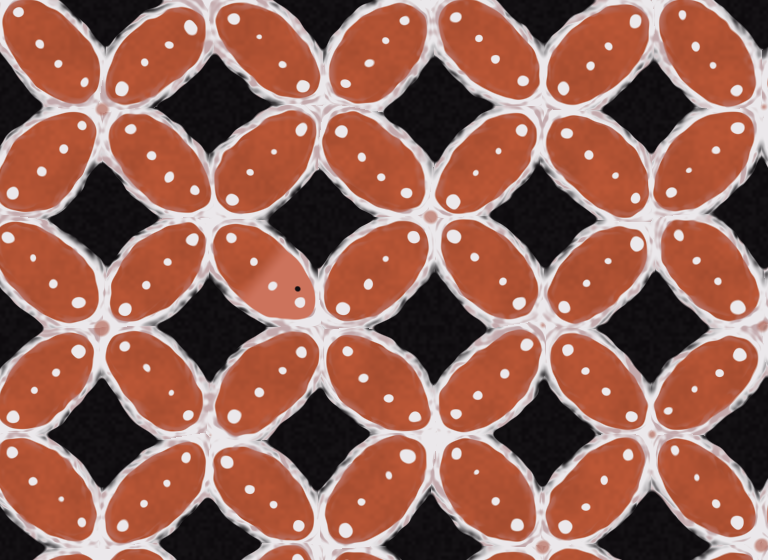
A Shadertoy shader for this pattern:

```glsl
// Hand-painted lattice of dotted red petals with white rims around black diamonds.

// Layout, in units of canvas height, measured from the top left
const float CELL = 0.1961;
const vec2 FIRST_NODE = vec2(0.183, 0.192);

// Shapes, in units of one cell
const vec2 PETAL_RADII = vec2(0.562, 0.315);
const vec2 RIM_RADII = vec2(0.745, 0.392);
const float RIM_BLEND = 0.07;
const float DOT_SPACING = 0.285;
const float DOT_SMALL = 0.034;
const float DOT_LARGE = 0.052;

// Hand-made irregularity
const float CENTER_JITTER = 0.05;
const float TILT_JITTER = 0.14;
const float SIZE_JITTER = 0.10;
const float WOBBLE = 0.06;
const vec2 FADED_CELL = vec2(1.0, 1.0);

// Paint
const vec3 BLACK = vec3(0.065, 0.055, 0.065);
const vec3 RED = vec3(0.69, 0.32, 0.20);
const vec3 WASHED_RED = vec3(0.71, 0.42, 0.36);
const vec3 FADED_RED = vec3(0.80, 0.45, 0.36);
const vec3 WHITE = vec3(0.92, 0.91, 0.92);
const vec3 PINK_GREY = vec3(0.76, 0.66, 0.67);

vec2 hash22(vec2 p) {
    vec3 a = fract(p.xyx * vec3(0.1031, 0.1030, 0.0973));
    a += dot(a, a.yzx + 33.33);
    return fract((a.xx + a.yz) * a.zy);
}

float noise(vec2 p) {
    vec2 i = floor(p), f = fract(p);
    f = f * f * (3.0 - 2.0 * f);
    float low = mix(hash22(i).x, hash22(i + vec2(1, 0)).x, f.x);
    float high = mix(hash22(i + vec2(0, 1)).x, hash22(i + vec2(1, 1)).x, f.x);
    return mix(low, high, f.y);
}

float ellipse(vec2 p, vec2 r) {
    float k = length(p / r);
    return k * (k - 1.0) / max(length(p / (r * r)), 1e-3);
}

float smoothMin(float a, float b, float k) {
    float h = max(k - abs(a - b), 0.0) / k;
    return min(a, b) - h * h * k * 0.25;
}

// Petal frame: x runs along the long axis, which alternates between diagonals
vec2 petalFrame(vec2 q, vec2 id) {
    vec2 p = q - id - 0.5 - CENTER_JITTER * (hash22(id + 40.0) - 0.5);
    float s = 1.0 - 2.0 * mod(id.x + id.y, 2.0);
    vec2 uv = vec2(p.x + s * p.y, p.y - s * p.x) * 0.70711;
    float tilt = TILT_JITTER * (hash22(id + 71.0).x - 0.5);
    return uv + tilt * vec2(uv.y, -uv.x);
}

void mainImage(out vec4 fragColor, in vec2 fragCoord) {
    vec2 pos = vec2(fragCoord.x, iResolution.y - fragCoord.y) / iResolution.y;
    vec2 q = (pos - FIRST_NODE) / CELL;
    float aa = 1.0 / (iResolution.y * CELL);
    vec2 grain = q;
    q += WOBBLE * (vec2(noise(q * 2.3 + 9.0), noise(q * 2.3 + 57.0)) - 0.5);

    // Nearest petal and the joined outline of all rims
    float petal = 9.0, rim = 9.0;
    vec2 uv = vec2(0.0), id = vec2(0.0);
    for (int j = -1; j <= 1; j++)
    for (int i = -1; i <= 1; i++) {
        vec2 cell = floor(q) + vec2(i, j);
        vec2 p = petalFrame(q, cell);
        vec2 size = 1.0 + SIZE_JITTER * (hash22(cell + 13.0) - 0.5) * vec2(0.5, 1.0);
        float d = ellipse(p, PETAL_RADII * size);
        if (d < petal) { petal = d; uv = p; id = cell; }
        rim = smoothMin(rim, ellipse(p, RIM_RADII * size), RIM_BLEND);
    }
    rim += 0.035 * (noise(grain * 8.0 + 20.0) - 0.5);
    petal += 0.025 * (noise(grain * 10.0) - 0.5);

    // Brush streaks follow the rim
    vec2 around = uv / (length(uv) + 0.01);
    float streak = 0.6 * noise(around * 4.0 + petal * 24.0 + id * 7.0)
                 + 0.4 * noise(grain * 19.0);
    float cloud = noise(grain * 4.0 + 31.0);

    // Black ground, then translucent white rims with red showing at some joints
    vec3 color = BLACK + 0.035 * (noise(grain * 30.0) - 0.5);
    vec3 rimPaint = mix(WHITE, PINK_GREY, smoothstep(0.48, 0.82, streak));
    vec2 node = floor(q + 0.5);
    float joint = length(q - node) + 0.08 * (cloud - 0.5);
    float bare = (1.0 - mod(node.x + node.y, 2.0)) * step(0.4, hash22(node + 5.0).x);
    rimPaint = mix(rimPaint, WASHED_RED, 0.7 * bare * smoothstep(0.06, 0.02, joint));
    float cover = mix(1.0, smoothstep(0.1, 0.7, streak), smoothstep(-0.07, 0.0, rim));
    color = mix(color, rimPaint, cover * smoothstep(aa, -aa, rim));

    // Red petals, washed with white toward the edge
    vec3 petalPaint = RED * (0.95 + 0.10 * cloud + 0.06 * (noise(grain * 22.0) - 0.5));
    float wash = smoothstep(-0.09, 0.0, petal) * smoothstep(0.35, 0.75, streak);
    petalPaint = mix(petalPaint, WASHED_RED, wash);
    bool faded = all(equal(id, FADED_CELL));
    if (faded) petalPaint = mix(petalPaint, FADED_RED, smoothstep(-0.12, 0.08, uv.x));
    color = mix(color, petalPaint, smoothstep(aa, -aa, petal));

    // Four dots along each petal, larger at the ends
    for (int k = 0; k < 4; k++) {
        float x = (float(k) - 1.5) * DOT_SPACING;
        vec2 h = hash22(id * 4.0 + float(k) * 17.0 + 90.0);
        vec2 center = vec2(x, 0.0) + (h - 0.5) * vec2(0.06, 0.08);
        float radius = (abs(x) > 0.3 ? DOT_LARGE : DOT_SMALL) * (0.8 + 0.45 * h.y);
        float d = length(uv - center) - radius + 0.02 * (noise(grain * 14.0) - 0.5);
        color = mix(color, WHITE, smoothstep(aa, -aa, d));
    }

    // Dark speck on the faded petal
    float speck = length(uv - vec2(0.34, -0.09)) - 0.025;
    if (faded) color = mix(color, BLACK, smoothstep(aa, -aa, speck));

    fragColor = vec4(color, 1.0);
}
```
